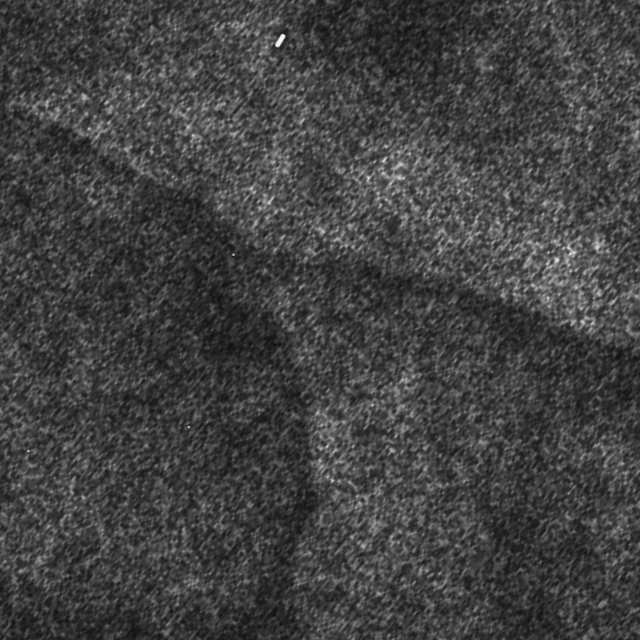
Give the GLSL for this texture, as a WebGL 1 fragment shader.

```glsl
precision highp float;

uniform vec2 u_resolution;

float hash(vec2 p) {
  vec3 q = fract(p.xyx * vec3(0.1031, 0.1030, 0.0973));
  q += dot(q, q.yzx + 33.33);
  return fract((q.x + q.y) * q.z);
}

// Value noise, centred on zero
float noise(vec2 p) {
  vec2 cell = floor(p);
  vec2 f = fract(p);
  f = f * f * (3.0 - 2.0 * f);
  float low = mix(hash(cell), hash(cell + vec2(1.0, 0.0)), f.x);
  float high = mix(hash(cell + vec2(0.0, 1.0)), hash(cell + vec2(1.0, 1.0)), f.x);
  return mix(low, high, f.y) - 0.5;
}

// Soft patches from broad to fine
float patches(vec2 p) {
  float sum = 0.0;
  float frequency = 5.0;
  float weight = 0.26;
  for (int i = 0; i < 5; i++) {
    sum += weight * noise(p * frequency + float(i) * 17.3);
    frequency *= 1.9;
    weight *= 1.02;
  }
  return sum;
}

// Crease with a glow on its positive side and a shadow on the other
float fold(float d, float glow, float glowReach, float shadow, float shadowReach) {
  float lit = glow * exp(-max(d, 0.0) / glowReach);
  float dark = -shadow * exp(min(d, 0.0) / shadowReach);
  return mix(dark, lit, smoothstep(-0.012, 0.018, d));
}

float blob(vec2 p, vec2 center, vec2 size) {
  vec2 q = (p - center) / size;
  return exp(-dot(q, q));
}

float segment(vec2 p, vec2 a, vec2 b) {
  vec2 ab = b - a;
  return length(p - a - ab * clamp(dot(p - a, ab) / dot(ab, ab), 0.0, 1.0));
}

// Broad relief, as the logarithm of the brightness
float relief(vec2 p) {
  vec2 w = p + 0.05 * vec2(noise(p * 9.0 + 3.0), noise(p * 9.0 + 41.0));

  float bend = (w.x - 0.42) / 0.2;
  float ridge = 0.84 - 0.38 * w.x - 0.1 * exp(-bend * bend);
  float sum = fold(w.y - ridge, 0.26, 0.35, 0.36, 0.06);

  float rise = max(w.y - 0.32, 0.0);
  float valley = w.x - 0.468 + 1.9 * rise * rise;
  sum += fold(valley, 0.22, 0.12, 0.42, 0.055) * smoothstep(0.62, 0.5, w.y);

  sum += fold(w.x - 0.105, 0.18, 0.07, 0.25, 0.04) * blob(w, vec2(0.1, 0.27), vec2(0.3, 0.12));

  sum += 0.22 * blob(w, vec2(0.6, 0.76), vec2(0.13, 0.1));
  sum += 0.15 * blob(w, vec2(0.8, 0.62), vec2(0.25, 0.1));
  sum -= 0.42 * blob(w, vec2(0.64, 0.96), vec2(0.17, 0.09));
  sum -= 0.4 * blob(w, vec2(0.0, 0.9), vec2(0.1, 0.14));
  sum -= 0.35 * blob(w, vec2(0.12, 0.0), vec2(0.16, 0.07));
  sum -= 0.15 * blob(w, vec2(0.25, 0.4), vec2(0.14, 0.25));
  return sum;
}

// Fine grain, slightly drawn out along the rising diagonal
float grain(vec2 p) {
  vec2 q = vec2(dot(p, vec2(0.77, -0.64)), dot(p, vec2(0.64, 0.77)));
  return 0.95 * noise(q * vec2(220.0, 145.0) + 60.0)
       + 0.85 * noise(q * vec2(290.0, 200.0) + 350.0);
}

void main() {
  vec2 p = gl_FragCoord.xy / u_resolution;
  float brightness = 0.243 * exp(relief(p) + patches(p) + grain(p));

  // One bright fleck and a few faint pinpoints
  float fleck = segment(p, vec2(0.434, 0.93), vec2(0.442, 0.943));
  brightness = mix(brightness, 0.95, smoothstep(0.0055, 0.002, fleck));
  for (int i = 0; i < 3; i++) {
    vec2 seed = vec2(float(i) * 7.0 + 2.0, 5.0);
    vec2 point = vec2(hash(seed), hash(seed + 19.0)) * vec2(0.4, 0.9);
    brightness = mix(brightness, 0.7, smoothstep(0.003, 0.001, length(p - point)));
  }

  gl_FragColor = vec4(vec3(clamp(brightness, 0.07, 1.0)), 1.0);
}
```
